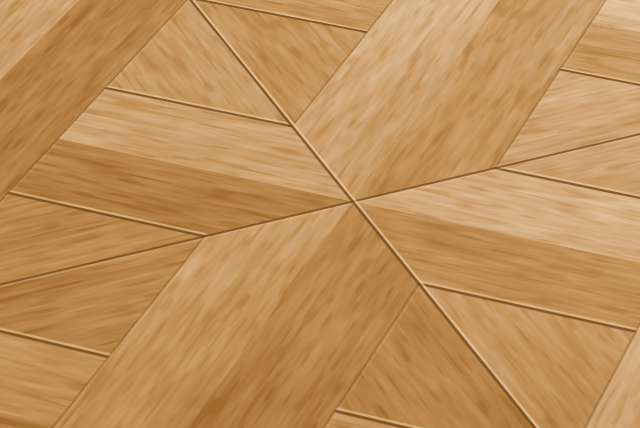
Reproduce this texture procedurally as a WebGL 1 fragment shader.

```glsl
precision highp float;

uniform vec2 u_resolution;

const float PERIOD = 3.93;      // spacing of strip axes; strips are two units wide
const float DIAGONAL = 0.70711;

float hash(vec2 p) {
    vec3 h = fract(vec3(p.xyx) * 0.1031);
    h += dot(h, h.yzx + 33.33);
    return fract((h.x + h.y) * h.z);
}

float noise(vec2 p) {
    vec2 i = floor(p);
    vec2 f = fract(p);
    f = f * f * (3.0 - 2.0 * f);
    float low = mix(hash(i), hash(i + vec2(1.0, 0.0)), f.x);
    float high = mix(hash(i + vec2(0.0, 1.0)), hash(i + vec2(1.0)), f.x);
    return mix(low, high, f.y);
}

// Canvas point to floor point, seen in perspective.
vec2 canvasToFloor(vec2 uv) {
    const vec2 centre = vec2(0.824, 0.529);
    const vec2 axisP = vec2(0.2334, -0.0582);
    const vec2 axisQ = vec2(0.1221, 0.1485);
    const vec2 tilt = vec2(-0.012, 0.032);
    vec2 a = uv * tilt.x - axisP;
    vec2 b = uv * tilt.y - axisQ;
    vec2 r = centre - uv;
    return vec2(r.x * b.y - r.y * b.x, a.x * r.y - a.y * r.x) / (a.x * b.y - a.y * b.x);
}

// Wood figure around zero; x runs along the fibres.
float woodGrain(vec2 p, float seed) {
    p += vec2(37.0, 23.0) * seed + 40.0;
    float warp = noise(p * vec2(0.7, 1.6));
    float rings = sin(p.y * 9.0 + warp * 22.0 + noise(p * vec2(2.0, 9.0)) * 2.0);
    float fibres = noise(p * vec2(1.8, 17.0)) - 0.5;
    float fine = noise(p * vec2(5.0, 34.0)) - 0.5;
    float pores = smoothstep(0.62, 0.9, noise(p * vec2(3.5, 26.0) + 9.0));
    float cloud = noise(p * vec2(0.5, 2.2)) - 0.5;
    return 0.055 * rings * warp + 0.19 * fibres + 0.17 * fine - 0.16 * pores + 0.18 * cloud;
}

vec3 woodColor(float tone) {
    const vec3 umber = vec3(0.63, 0.42, 0.18);
    const vec3 honey = vec3(0.77, 0.58, 0.36);
    const vec3 cream = vec3(0.88, 0.76, 0.62);
    tone = clamp(tone, 0.0, 1.0);
    return tone < 0.5 ? mix(umber, honey, tone * 2.0) : mix(honey, cream, tone * 2.0 - 1.0);
}

// Half a strip pair is pale, the other half dark.
float plankTone(float side, float seed) {
    return mix(0.36, 0.66, side) + 0.14 * (seed - 0.5);
}

// Bevelled joint: dark core and a lit lip on the positive side.
vec3 addGroove(vec3 color, float d, float width, float depth, float gloss) {
    const vec3 seamColor = vec3(0.43, 0.25, 0.08);
    const vec3 lipColor = vec3(0.95, 0.85, 0.68);
    float lip = 1.0 - smoothstep(0.2 * width, 1.2 * width, abs(d - 1.3 * width));
    float seam = 1.0 - smoothstep(0.2 * width, 1.2 * width, abs(d));
    color = mix(color, lipColor, lip * gloss);
    return mix(color, seamColor, seam * depth);
}

float diagonalDistance(float sum) {
    return (mod(sum + PERIOD, 2.0 * PERIOD) - PERIOD) * DIAGONAL;
}

void main() {
    vec2 uv = gl_FragCoord.xy / u_resolution.y;
    vec2 spot = canvasToFloor(uv);
    vec2 cell = floor(spot / PERIOD + 0.5);
    vec2 local = spot - cell * PERIOD;
    vec2 extent = abs(local);
    vec2 block = floor(spot / PERIOD);
    float plain = mod(cell.x + cell.y, 2.0);
    bool star = plain < 0.5;
    bool across = extent.y < 1.0 && (extent.x > 1.0 || (star && extent.x > extent.y));

    // Planks and corner triangles
    float tone;
    float seed;
    vec2 grainPoint;
    if (across) {
        seed = hash(vec2(block.x, cell.y * 2.0 + step(0.0, local.y)) + 50.0);
        tone = plankTone(smoothstep(-0.015, 0.015, local.y), seed);
        grainPoint = spot;
    } else if (extent.x < 1.0) {
        float run = floor((spot.y / PERIOD - cell.x) * 0.5);
        seed = hash(vec2(run, cell.x * 2.0 + step(0.0, local.x)) + 90.0);
        tone = plankTone(smoothstep(0.015, -0.015, local.x) , seed);
        grainPoint = spot.yx;
    } else {
        vec2 corner = spot - (block + 0.5) * PERIOD;
        corner.x *= 1.0 - 2.0 * mod(block.x + block.y, 2.0);
        seed = hash(block * 2.0 + step(corner.x, corner.y) + 130.0);
        tone = 0.5 + 0.2 * (seed - 0.5);
        grainPoint = vec2(corner.x + corner.y, corner.y - corner.x) * DIAGONAL;
    }

    // Light from the upper right
    float light = 0.2 * (uv.x / 1.5 - 0.5) + 0.24 * (uv.y - 0.5);
    vec3 color = woodColor(tone + woodGrain(grainPoint, seed) + light);

    // Joints
    vec2 edge = local - sign(local);
    vec2 outside = smoothstep(0.98, 1.02, extent);
    color = addGroove(color, edge.x, 0.016, 0.3 * max(outside.y, plain), 0.12 * max(outside.y, plain));
    color = addGroove(color, edge.y, 0.026, 0.75 * outside.x, 0.5 * outside.x);
    color = addGroove(color, diagonalDistance(spot.x - spot.y), 0.022, 0.7, 0.2);
    color = addGroove(color, diagonalDistance(spot.x + spot.y), 0.019, 0.75, 0.6);

    gl_FragColor = vec4(color, 1.0);
}
```
